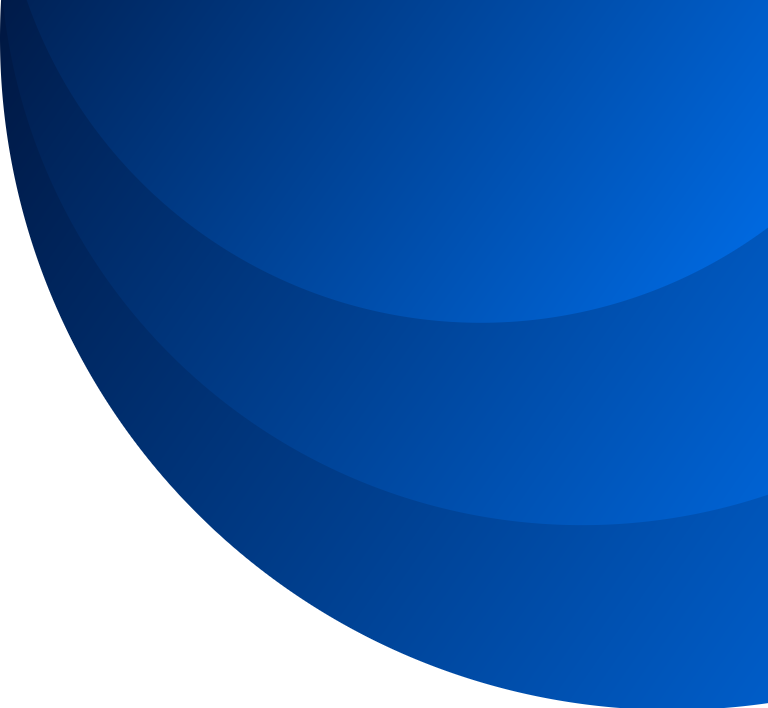
A WebGL 2 fragment shader for this background:

```glsl
#version 300 es
precision highp float;
// Three nested blue discs on white, all touching the left border and cut off
// by the top and right borders. Each disc is a distance function filled with
// the same diagonal gradient, stretched to that disc's own diameter.

uniform vec2 u_resolution;
out vec4 fragColor;

const vec3 PAPER = vec3(1.0);
const vec3 NAVY = vec3(0.0, 0.063, 0.204);
const vec3 AZURE = vec3(0.0, 0.420, 0.894);
const vec2 LIGHT_DIRECTION = vec2(0.82, -0.57);

// Disc radius and height of its centre above the top border, in canvas widths
const vec2 DISCS[3] = vec2[3](
    vec2(0.875, -0.0495),
    vec2(0.758, 0.0742),
    vec2(0.626, 0.2057)
);

float discDistance(vec2 point, vec2 center, float radius) {
    return length(point - center) - radius;
}

// Linear gradient running from one side of the disc to the other
vec3 discGradient(vec2 point, vec2 center, float radius, vec2 direction) {
    float along = dot(point - center, normalize(direction)) / radius;
    return mix(NAVY, AZURE, clamp(0.5 + 0.5 * along, 0.0, 1.0));
}

float coverage(float signedDistance, float pixel) {
    return clamp(0.5 - signedDistance / pixel, 0.0, 1.0);
}

void main() {
    // Origin at the top left corner, y upward, one unit per canvas width
    float pixel = 1.0 / u_resolution.x;
    vec2 point = (gl_FragCoord.xy - vec2(0.0, u_resolution.y)) * pixel;

    // Paint from the largest disc to the smallest
    vec3 color = PAPER;
    for (int i = 0; i < 3; i++) {
        float radius = DISCS[i].x;
        vec2 center = DISCS[i];
        vec3 fill = discGradient(point, center, radius, LIGHT_DIRECTION);
        float edge = discDistance(point, center, radius);
        color = mix(color, fill, coverage(edge, pixel));
    }
    fragColor = vec4(color, 1.0);
}
```
